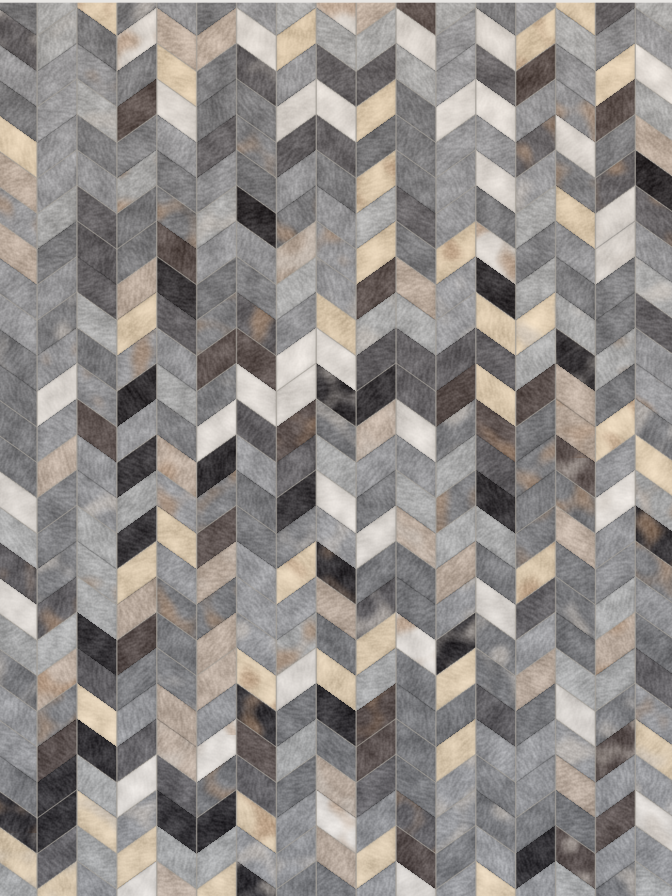
Give the GLSL for this pattern, as a WebGL 2 fragment shader.

```glsl
#version 300 es
precision highp float;
// Patchwork hide rug: chevron columns of slanted grey, cream and brown tiles.

uniform vec2 u_resolution;
out vec4 fragColor;

// Layout, lengths in canvas heights
const float ASPECT = 0.75;
const vec2 REPEATS = vec2(16.85, 25.2);  // columns across, tiles down
const vec2 PHASE = vec2(0.07, -0.21);
const float SLANT = 0.8;                 // rise across a column, in tiles
const float COLUMN_SEAM = 0.0008;        // half widths
const float TILE_SEAM = 0.0006;
const float TOP_BORDER = 0.003;

// Surface
const float FUR_DEPTH = 0.10;
const float MOTTLE_DEPTH = 0.12;
const float STAIN_CHANCE = 0.28;
const vec3 SEAM_COLOR = vec3(0.65, 0.63, 0.60);
const vec3 STAIN_TAN = vec3(0.66, 0.54, 0.44);
const vec3 STAIN_PALE = vec3(0.78, 0.75, 0.72);
const vec3 BORDER_COLOR = vec3(0.91, 0.90, 0.89);

// Hide colours and the share of tiles cut from each
const int HIDES = 9;
const vec3 HIDE_COLOR[HIDES] = vec3[HIDES](
  vec3(0.21, 0.20, 0.21), vec3(0.36, 0.32, 0.31), vec3(0.39, 0.38, 0.39),
  vec3(0.48, 0.48, 0.49), vec3(0.59, 0.59, 0.60), vec3(0.67, 0.67, 0.67),
  vec3(0.73, 0.67, 0.62), vec3(0.86, 0.79, 0.69), vec3(0.86, 0.84, 0.82));
const float HIDE_SHARE[HIDES] = float[HIDES](
  0.06, 0.06, 0.09, 0.22, 0.20, 0.11, 0.07, 0.10, 0.09);

vec2 hash2(vec2 cell) {
  uvec2 v = uvec2(ivec2(cell)) * 1664525u + 1013904223u;
  v.x += v.y * 1664525u;
  v.y += v.x * 1664525u;
  v ^= v >> 16u;
  v.x += v.y * 1664525u;
  v.y += v.x * 1664525u;
  v ^= v >> 16u;
  return vec2(v >> 8u) / float(1 << 24);
}

float cornerSlope(vec2 cell, vec2 offset) {
  float angle = 6.2832 * hash2(cell).x;
  return dot(vec2(cos(angle), sin(angle)), offset);
}

// Gradient noise, about -0.7 to 0.7
float gradientNoise(vec2 p) {
  vec2 i = floor(p), f = p - i;
  vec2 u = f * f * f * (f * (f * 6.0 - 15.0) + 10.0);
  vec2 e = vec2(1.0, 0.0);
  return mix(mix(cornerSlope(i, f), cornerSlope(i + e, f - e), u.x),
             mix(cornerSlope(i + e.yx, f - e.yx),
                 cornerSlope(i + e.xx, f - e.xx), u.x), u.y);
}

vec3 pickHide(float pick) {
  float total = 0.0;
  for (int i = 0; i < HIDES; i++) {
    total += HIDE_SHARE[i];
    if (pick < total) return HIDE_COLOR[i];
  }
  return HIDE_COLOR[HIDES - 1];
}

float lineCover(float dist, float halfWidth, float pixel) {
  return clamp((halfWidth - dist) / pixel + 0.5, 0.0, 1.0);
}

void main() {
  vec2 uv = gl_FragCoord.xy / u_resolution;
  vec2 pos = uv * vec2(ASPECT, 1.0);
  float pixel = 1.0 / u_resolution.y;

  // Tile cell: even columns fall to the right, odd columns rise
  vec2 grid = vec2(uv.x, 1.0 - uv.y) * REPEATS + PHASE;
  float column = floor(grid.x), across = fract(grid.x);
  float odd = mod(column, 2.0);
  grid.y -= SLANT * mix(across, 1.0 - across, odd);
  float along = fract(grid.y);
  vec2 tile = vec2(column, floor(grid.y));
  vec2 pick = hash2(tile + 101.0), vary = hash2(tile + 307.0);

  // Hide with a slight tone shift; warmer towards the top
  vec3 color = pickHide(pick.x) + 0.05 * (pick.y - 0.5);
  color += vec3(0.012, 0.0, -0.014) * (uv.y - 0.4);

  // Soft mottling and occasional stains within a tile
  vec2 tileShift = 37.0 * vary;
  float mottle = gradientNoise(pos * 45.0 + tileShift);
  color += MOTTLE_DEPTH * mottle + 0.05 * (vary.x - 0.5) * (across - 0.5);
  float stained = step(vary.y, STAIN_CHANCE);
  float stain = smoothstep(-0.05, 0.5, gradientNoise(pos * 32.0 + tileShift.yx));
  vec3 stainColor = mix(STAIN_PALE, STAIN_TAN, step(vary.x, 0.3 + 0.4 * uv.y));
  color = mix(color, stainColor, 0.65 * stained * stain);

  // Short hair, combed in its own direction on each tile
  float comb = 6.2832 * pick.y;
  vec2 hairDir = vec2(cos(comb), sin(comb));
  vec2 hair = vec2(dot(pos, hairDir), dot(pos, vec2(-hairDir.y, hairDir.x)));
  float fur = gradientNoise(hair * vec2(130.0, 300.0) + tileShift)
            + 0.6 * gradientNoise(pos * 420.0);
  float tone = dot(color, vec3(0.333));
  color += FUR_DEPTH * fur * (1.0 - smoothstep(0.65, 0.85, tone) * 0.7);

  // Seams between tiles, then between columns
  vec2 size = vec2(ASPECT, 1.0) / REPEATS;
  float slope = SLANT * size.y / size.x;
  float tileDist = min(along, 1.0 - along) * size.y * inversesqrt(1.0 + slope * slope);
  float columnDist = min(across, 1.0 - across) * size.x;
  float seamTone = step(0.5, hash2(vec2(column, floor(grid.y + 0.5)) + 503.0).x);
  vec3 tileSeam = mix(color * 0.72, SEAM_COLOR, seamTone);
  color *= 1.0 - 0.10 * exp(-min(tileDist, columnDist) / 0.0018);
  color = mix(color, tileSeam, 0.7 * lineCover(tileDist, TILE_SEAM, pixel));
  color = mix(color, SEAM_COLOR, 0.75 * lineCover(columnDist, COLUMN_SEAM, pixel));

  color = mix(color, BORDER_COLOR, lineCover(1.0 - uv.y, TOP_BORDER, pixel));
  fragColor = vec4(clamp(color, 0.0, 1.0), 1.0);
}
```
